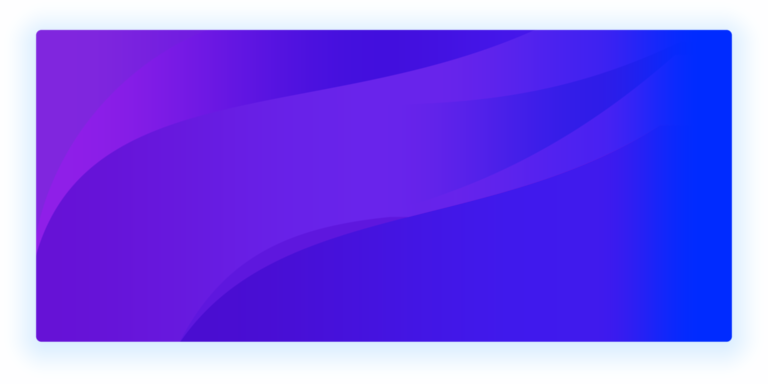
This background is drawn by a Shadertoy shader. Its source:

```glsl
// A rounded violet-to-blue card with a soft pale glow on white.
// Cubic Bezier curves split the card into flowing, overlapping bands,
// each with its own horizontal gradient, fading to pure blue at the right.

float roundedBox(vec2 p, vec2 halfSize, float radius) {
    vec2 q = abs(p) - halfSize + radius;
    return length(max(q, 0.0)) + min(max(q.x, q.y), 0.0) - radius;
}

vec2 bezier(float t, vec2 a, vec2 b, vec2 c, vec2 d) {
    float s = 1.0 - t;
    return s * s * s * a + 3.0 * s * s * t * b + 3.0 * s * t * t * c + t * t * t * d;
}

// Coverage of the area above a curve whose x always increases.
float above(vec2 p, vec2 a, vec2 b, vec2 c, vec2 d) {
    float low = 0.0, high = 1.0;
    for (int i = 0; i < 18; i++) {
        float middle = 0.5 * (low + high);
        if (bezier(middle, a, b, c, d).x < p.x) low = middle;
        else high = middle;
    }
    float t = 0.5 * (low + high), s = 1.0 - t;
    vec2 tangent = s * s * (b - a) + 2.0 * s * t * (c - b) + t * t * (d - c);
    float dist = (p.y - bezier(t, a, b, c, d).y) * tangent.x / length(tangent);
    float pixel = 1.0 / iResolution.y;
    return smoothstep(-pixel, pixel, dist);
}

vec3 cardColor(vec2 p) {
    // Deep base below the waves
    vec3 color = mix(vec3(0.29, 0.05, 0.82), vec3(0.25, 0.10, 0.93), smoothstep(0.5, 1.45, p.x));

    // Thin sliver under the main wave
    float sliver = above(p, vec2(0.463, 0.10), vec2(0.716, 0.484), vec2(1.276, 0.388), vec2(1.719, 0.674));
    color = mix(color, vec3(0.37, 0.09, 0.87), sliver);

    // Main wave, with a lighter ribbon along its lower right
    vec3 wave = mix(vec3(0.40, 0.07, 0.84), vec3(0.41, 0.14, 0.92), smoothstep(0.1, 0.95, p.x));
    vec3 ribbon = mix(wave, vec3(0.28, 0.13, 0.95), smoothstep(1.1, 1.65, p.x));
    wave = mix(wave, vec3(0.18, 0.11, 0.91), smoothstep(1.0, 1.6, p.x));
    float overRibbon = above(p, vec2(1.042, 0.458), vec2(1.302, 0.531), vec2(1.536, 0.661), vec2(1.758, 0.857));
    wave = mix(wave, ribbon, (1.0 - overRibbon) * smoothstep(1.03, 1.2, p.x));

    // Lighter crest along its upper right
    vec3 crest = mix(vec3(0.41, 0.14, 0.92), vec3(0.22, 0.13, 0.95), smoothstep(1.1, 1.7, p.x));
    float overCrest = above(p, vec2(0.859, 0.729), vec2(1.224, 0.719), vec2(1.484, 0.753), vec2(1.771, 0.891));
    wave = mix(wave, crest, overCrest * smoothstep(0.86, 1.15, p.x));
    float inWave = above(p, vec2(0.463, 0.10), vec2(0.586, 0.349), vec2(0.781, 0.411), vec2(1.016, 0.435));
    color = mix(color, wave, min(inWave, sliver));

    // Dark upper band, then the violet corner
    vec3 band = mix(vec3(0.56, 0.12, 0.91), vec3(0.26, 0.06, 0.87), smoothstep(0.15, 1.0, p.x));
    band = mix(band, vec3(0.27, 0.09, 0.92), smoothstep(1.0, 1.4, p.x));
    color = mix(color, band, above(p, vec2(0.094, 0.336), vec2(0.234, 0.818), vec2(0.859, 0.674), vec2(1.41, 0.93)));
    vec3 corner = mix(vec3(0.50, 0.15, 0.87), vec3(0.44, 0.11, 0.88), smoothstep(0.2, 0.55, p.x));
    color = mix(color, corner, above(p, vec2(0.094, 0.388), vec2(0.143, 0.635), vec2(0.326, 0.844), vec2(0.56, 0.93)));

    // Blue right side
    return mix(color, vec3(0.0, 0.17, 1.0), smoothstep(1.55, 1.83, p.x));
}

void mainImage(out vec4 fragColor, in vec2 fragCoord) {
    vec2 p = fragCoord / iResolution.y;
    p.x += 1.0 - 0.5 * iResolution.x / iResolution.y;
    float pixel = 1.0 / iResolution.y;
    vec2 fromCenter = p - vec2(1.0, 0.516);

    // Pale glow, dropped slightly below the card
    float glowDist = roundedBox(fromCenter + vec2(0.0, 0.012), vec2(0.906, 0.406), 0.03);
    float glow = 0.4 * (1.0 - smoothstep(-0.04, 0.09, glowDist));
    vec3 color = mix(vec3(0.995, 0.998, 1.0), vec3(0.60, 0.81, 1.0), glow);

    float card = roundedBox(fromCenter, vec2(0.906, 0.406), 0.014);
    color = mix(color, cardColor(p), 1.0 - smoothstep(-pixel, pixel, card));
    fragColor = vec4(color, 1.0);
}
```
